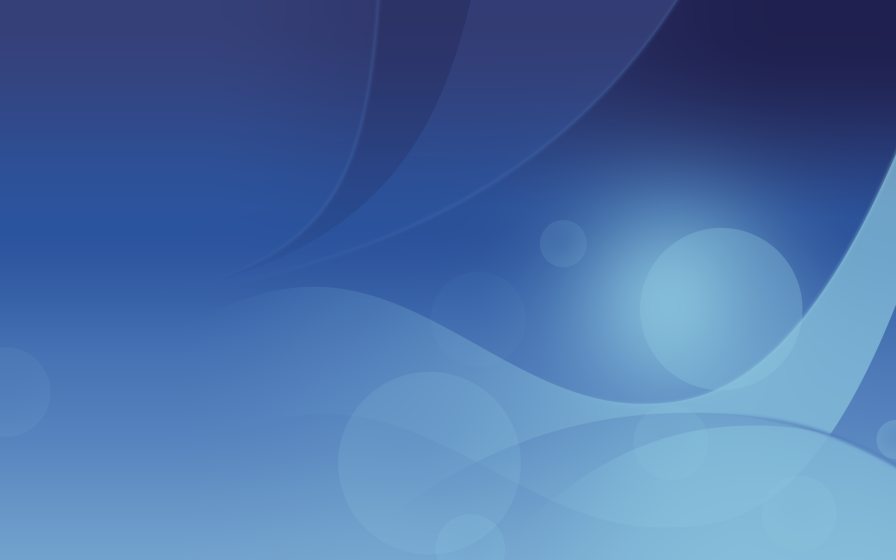
Reproduce this background procedurally as a WebGL 2 fragment shader.

```glsl
#version 300 es
precision highp float;
// Abstract blue backdrop: a vertical gradient with dark sweeping leaves above,
// translucent ribbons below, a soft glow and scattered pale discs.
// Curves are closed formulas turned into approximate distances for smooth edges.

#define NIGHT vec3(0.115, 0.12, 0.30)
#define DUSK vec3(0.21, 0.25, 0.47)
#define ROYAL vec3(0.17, 0.33, 0.62)
#define AZURE vec3(0.30, 0.47, 0.72)
#define HAZE vec3(0.46, 0.65, 0.81)
#define PALE vec3(0.55, 0.78, 0.87)
#define LEAF_BASE 0.44
#define GLOW_SPREAD 0.035
#define RIM_WIDTH 0.004

uniform vec2 u_resolution;
out vec4 fragColor;

// Signed height field to approximate distance, in canvas heights
float toDistance(float field) {
    float slope = length(vec2(dFdx(field), dFdy(field))) * u_resolution.y;
    return field / max(slope, 0.001);
}

// Coverage of the positive side, softened over about one pixel
float cover(float dist) {
    float soft = 0.8 / u_resolution.y;
    return smoothstep(-soft, soft, dist);
}

float rim(float dist) {
    return exp(-dist * dist / (RIM_WIDTH * RIM_WIDTH));
}

// Leaf edge: x as a saturating function of height
float leafEdge(float y, float reach, float rate, float power) {
    float rise = max(y - LEAF_BASE, 0.0) / (1.0 - LEAF_BASE);
    return reach * (1.0 - exp(-rate * pow(rise, power)));
}

// Ribbon edge: cosine from crest to trough, then a steep climb
float ribbonEdge(float x, float crest, float trough, float middle, float swing, vec2 climb) {
    float phase = clamp((x - crest) / (trough - crest), -1.0, 1.0);
    float lift = climb.x * pow(max(x - trough, 0.0), climb.y);
    return middle + swing * cos(3.14159 * phase) + lift;
}

// Arch edge with separate fall to the left and right of its peak
float archEdge(float x, vec2 peak, vec2 fall) {
    float offset = x - peak.x;
    return peak.y - (offset < 0.0 ? fall.x : fall.y) * pow(abs(offset), 2.2);
}

vec3 sky(float y) {
    vec3 color = mix(HAZE, AZURE, smoothstep(-0.08, 0.36, y));
    color = mix(color, ROYAL, smoothstep(0.28, 0.60, y));
    return mix(color, DUSK, smoothstep(0.58, 0.98, y));
}

vec3 drawLeaves(vec3 color, vec2 p) {
    float first = toDistance(p.x - leafEdge(p.y, 0.69, 3.9, 0.70));
    float second = toDistance(p.x - leafEdge(p.y, 0.92, 2.45, 0.66));
    float third = toDistance(p.x - leafEdge(p.y, 1.60, 1.41, 0.65));
    float height = smoothstep(0.45, 1.0, p.y);
    float fade = smoothstep(0.45, 0.62, p.y);

    // Shaded folds between the edges
    float shade = smoothstep(0.35, 0.75, p.x) * 0.24 * height;
    color = mix(color, NIGHT, shade * (1.0 - cover(first)));
    color = mix(color, NIGHT, cover(first) * (1.0 - cover(second)) * (0.13 * fade + 0.26 * height));
    color = mix(color, NIGHT, cover(second) * (1.0 - cover(third)) * 0.10 * height);

    // Deep corner beyond the last fold
    float corner = smoothstep(0.54, 0.95, p.y) * mix(0.5, 0.95, smoothstep(0.9, 1.4, p.x));
    color = mix(color, NIGHT, cover(third) * max(corner, 0.07 * fade));
    return mix(color, AZURE, 0.22 * fade * max(rim(first), rim(third)));
}

vec3 drawRibbons(vec3 color, vec2 p) {
    float upper = toDistance(ribbonEdge(p.x, 0.56, 1.146, 0.3835, 0.1045, vec2(2.85, 2.35)) - p.y);
    float lower = toDistance(ribbonEdge(p.x, 0.58, 1.18, 0.1595, 0.1015, vec2(4.0, 2.66)) - p.y);
    float arch = toDistance(archEdge(p.x, vec2(1.24, 0.263), vec2(0.7, 0.9)) - p.y);
    float hill = toDistance(archEdge(p.x, vec2(1.35, 0.24), vec2(1.22, 1.5)) - p.y);
    float right = smoothstep(1.2, 1.55, p.x);

    // Main ribbon, dimmer underneath its lower edge
    float strength = smoothstep(0.3, 0.6, p.x) * mix(0.08, 0.70, smoothstep(0.4, 1.45, p.x));
    float under = 0.66 * (1.0 - 0.9 * smoothstep(1.3, 1.5, p.x));
    color = mix(color, PALE, cover(upper) * strength * mix(1.0, under, cover(lower)));
    color = mix(color, PALE, rim(upper) * 0.3 * smoothstep(0.9, 1.4, p.x));

    // Arch casts a shade that dissolves downward; hill brightens the corner
    float archFade = smoothstep(0.65, 0.95, p.x);
    color = mix(color, PALE, cover(arch) * cover(lower) * right * 0.5);
    color = mix(color, AZURE, cover(arch) * archFade * 0.32 * exp(-max(arch, 0.0) * 9.0));
    color = mix(color, PALE, cover(hill) * smoothstep(0.9, 1.25, p.x) * 0.48);
    return mix(color, AZURE, rim(arch) * smoothstep(1.25, 1.55, p.x) * 0.65);
}

// Each disc holds centre, radius and opacity
vec3 drawDiscs(vec3 color, vec2 p) {
    vec4 discs[9] = vec4[9](
        vec4(1.288, 0.448, 0.145, 0.34), vec4(1.006, 0.565, 0.042, 0.13),
        vec4(0.767, 0.173, 0.163, 0.17), vec4(0.84, 0.02, 0.062, 0.18),
        vec4(1.198, 0.21, 0.067, 0.16), vec4(1.427, 0.083, 0.067, 0.22),
        vec4(0.01, 0.30, 0.08, 0.08), vec4(1.60, 0.215, 0.035, 0.28),
        vec4(0.854, 0.43, 0.085, 0.04));
    for (int i = 0; i < 9; i++) {
        float inside = discs[i].z - length(p - discs[i].xy);
        float fade = mix(1.0, 0.6, smoothstep(0.0, discs[i].z, inside));
        color = mix(color, PALE, cover(inside) * discs[i].w * fade);
    }
    return color;
}

void main() {
    vec2 p = gl_FragCoord.xy / u_resolution.y;
    vec3 color = drawLeaves(sky(p.y), p);
    vec2 fromGlow = p - vec2(1.2, 0.46);
    color = mix(color, PALE, 0.84 * exp(-dot(fromGlow, fromGlow) / GLOW_SPREAD));
    color = drawDiscs(drawRibbons(color, p), p);
    fragColor = vec4(color, 1.0);
}
```
